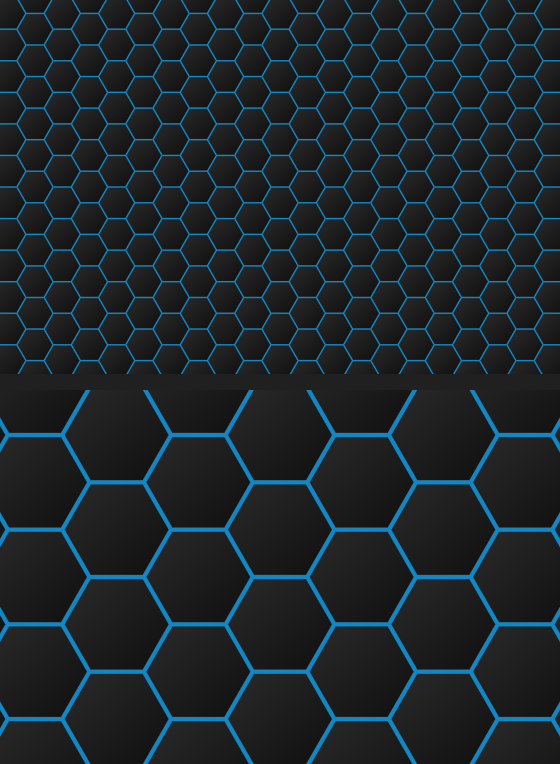
Top, the full canvas; bottom, a detail of the centre.
Write a Shadertoy shader that draws this pattern.

```glsl
// Honeycomb of dark, regular flat-topped hexagons parted by thin blue lines.
// Two interleaved rectangular lattices give the nearest cell centre; each cell
// carries a diagonal gradient, and its edge distance draws the outline.

const float ROWS = 11.85;                         // cells down the canvas height
const float COLUMN_SQUEEZE = 1.004;               // slight narrowing of the columns
const float LINE_WIDTH = 0.045;                   // in cell heights
const vec2 SHADE_DIRECTION = vec2(0.66, -0.75);   // from light to dark
const float SHADE_REACH = 0.54;                   // gradient half length, in cell heights
const vec3 CELL_LIGHT = vec3(0.153, 0.153, 0.154);
const vec3 CELL_DARK = vec3(0.072, 0.072, 0.073);
const vec3 LINE_COLOR = vec3(0.075, 0.530, 0.770);

const vec2 LATTICE = vec2(1.7320508, 1.0);

// Offset of p from the centre of the hexagon that holds it
vec2 hexLocal(vec2 p) {
    vec2 a = mod(p, LATTICE) - 0.5 * LATTICE;
    vec2 b = mod(p - 0.5 * LATTICE, LATTICE) - 0.5 * LATTICE;
    return dot(a, a) < dot(b, b) ? a : b;
}

// Distance from a point in a unit-height hexagon to its nearest side
float hexEdgeDistance(vec2 q) {
    q = abs(q);
    return 0.5 - max(q.y, dot(q, 0.5 * LATTICE));
}

void mainImage(out vec4 fragColor, in vec2 fragCoord) {
    // Centre of the canvas lies on the middle of a horizontal side
    float pixel = ROWS / iResolution.y;
    vec2 p = (fragCoord - 0.5 * iResolution.xy) * pixel;
    p.x *= COLUMN_SQUEEZE;
    vec2 local = hexLocal(p + vec2(0.0, 0.5));

    // Diagonal shading of the cell face
    float shade = dot(local, normalize(SHADE_DIRECTION)) / SHADE_REACH;
    vec3 color = mix(CELL_LIGHT, CELL_DARK, clamp(0.5 + 0.5 * shade, 0.0, 1.0));

    // Outline, smoothed over one pixel
    float inset = 0.5 * LINE_WIDTH - hexEdgeDistance(local);
    color = mix(color, LINE_COLOR, clamp(inset / pixel + 0.5, 0.0, 1.0));

    fragColor = vec4(color, 1.0);
}
```
